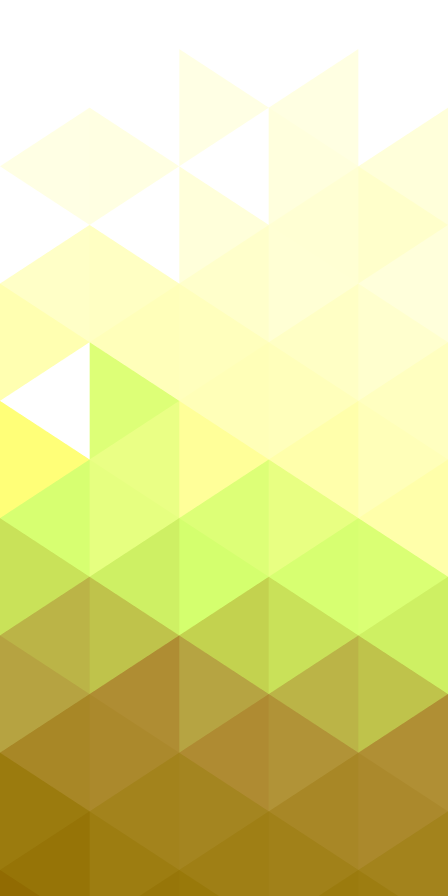
Reproduce this background procedurally as a WebGL 1 fragment shader.

```glsl
precision highp float;
// A mosaic of flat triangles that runs from white through pale yellow and lime
// to olive and brown. Each facet of a triangular lattice gets a depth from its
// row, tilted across the columns, and the depth picks a colour from a ramp.

uniform vec2 u_resolution;

// Lattice: columns across, half-triangle rows down, rows above the first vertex
const float COLUMNS = 5.0;
const float ROWS = 15.28;
const float ROW_OFFSET = 0.836;
const int SAMPLES = 3;

// Change of depth per column, for the top, middle and lower rows
const float TILT_TOP = 0.5;
const float TILT_MIDDLE = -0.6;
const float TILT_LOW = -0.33;
const float DARK_CORNER = 1.0;
const float CLEAR = -20.0;

const vec3 WHITE = vec3(1.0);
const vec3 IVORY = vec3(1.0, 1.0, 0.895);
const vec3 CREAM = vec3(1.0, 1.0, 0.855);
const vec3 PALE_YELLOW = vec3(1.0, 1.0, 0.74);
const vec3 BUTTER = vec3(1.0, 1.0, 0.72);
const vec3 LEMON = vec3(1.0, 1.0, 0.60);
const vec3 LIME = vec3(0.865, 1.0, 0.467);
const vec3 LEAF = vec3(0.83, 1.0, 0.43);
const vec3 MOSS = vec3(0.765, 0.825, 0.31);
const vec3 OLIVE = vec3(0.715, 0.645, 0.26);
const vec3 OCHRE = vec3(0.685, 0.545, 0.195);
const vec3 BRONZE = vec3(0.645, 0.52, 0.125);
const vec3 UMBER = vec3(0.60, 0.475, 0.04);
const vec3 DARK_UMBER = vec3(0.56, 0.41, 0.0);
const vec3 BRIGHT_YELLOW = vec3(1.0, 1.0, 0.47);

// 1 on the facet at this column and row, else 0
float at(vec2 facet, float column, float row) {
  vec2 d = abs(facet - vec2(column, row));
  return step(max(d.x, d.y), 0.5);
}

// Column and row of the triangle that holds uv
vec2 facetAt(vec2 uv) {
  float x = uv.x * COLUMNS;
  float s = (1.0 - uv.y) * ROWS - ROW_OFFSET;
  float column = floor(x);
  float across = mod(column, 2.0) < 0.5 ? fract(x) : 1.0 - fract(x);
  float oddRow = 2.0 * floor(s * 0.5) + 1.0;
  float evenRow = 2.0 * floor(s * 0.5 + 0.5);
  return vec2(column, across < 1.0 - abs(s - oddRow) ? oddRow : evenRow);
}

// Ramp position of a facet, with a few accents that break the gradient
float facetDepth(vec2 f) {
  float tilt = f.y < 0.5 ? 0.0 : f.y < 3.5 ? TILT_TOP
             : f.y < 7.5 ? TILT_MIDDLE : TILT_LOW;
  float depth = f.y + tilt * (f.x - 2.0);
  if (f.x < 0.5 && f.y > 12.5) depth += DARK_CORNER;

  // Facets left clear
  float leftGap = step(f.x, 1.5) * (step(abs(f.y - 1.0), 0.5) + step(abs(f.y - 3.0), 0.5));
  depth += CLEAR * (leftGap + at(f, 4.0, 1.0) + at(f, 2.0, 2.0) + at(f, 0.0, 6.0));

  // Lighter and deeper facets
  depth += 1.4 * at(f, 1.0, 6.0) + 0.6 * at(f, 1.0, 11.0) + 0.5 * at(f, 4.0, 12.0);
  depth -= 0.9 * (at(f, 0.0, 4.0) + at(f, 4.0, 8.0));
  depth -= 0.6 * (at(f, 1.0, 8.0) + at(f, 0.0, 11.0));
  return depth;
}

void blend(inout vec3 color, vec3 next, float depth, float from, float to) {
  color = mix(color, next, clamp((depth - from) / (to - from), 0.0, 1.0));
}

vec3 ramp(float d) {
  vec3 c = WHITE;
  blend(c, IVORY, d, 0.0, 1.0);
  blend(c, CREAM, d, 1.0, 3.0);
  blend(c, PALE_YELLOW, d, 3.0, 5.0);
  blend(c, BUTTER, d, 5.0, 6.0);
  blend(c, LEMON, d, 6.0, 7.0);
  blend(c, LIME, d, 7.0, 8.0);
  blend(c, LEAF, d, 8.0, 9.0);
  blend(c, MOSS, d, 9.0, 10.0);
  blend(c, OLIVE, d, 10.0, 11.0);
  blend(c, OCHRE, d, 11.0, 12.0);
  blend(c, BRONZE, d, 12.0, 13.0);
  blend(c, UMBER, d, 13.0, 15.0);
  blend(c, DARK_UMBER, d, 15.0, 17.0);
  return c;
}

void main() {
  // Average a grid of samples to smooth the facet edges
  vec3 sum = vec3(0.0);
  for (int i = 0; i < SAMPLES; i++) {
    for (int j = 0; j < SAMPLES; j++) {
      vec2 shift = (vec2(float(i), float(j)) + 0.5) / float(SAMPLES) - 0.5;
      vec2 facet = facetAt((gl_FragCoord.xy + shift) / u_resolution);
      sum += mix(ramp(facetDepth(facet)), BRIGHT_YELLOW, at(facet, 0.0, 7.0));
    }
  }
  gl_FragColor = vec4(sum / float(SAMPLES * SAMPLES), 1.0);
}
```
